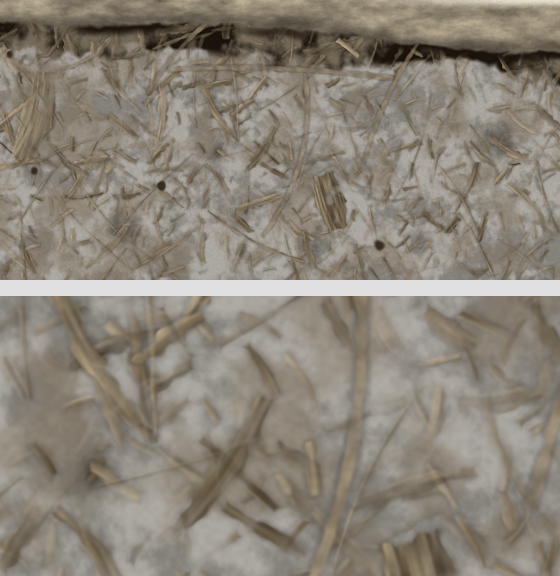
Top, the full canvas; bottom, a detail of the centre.
Reproduce this texture procedurally as a Shadertoy shader.

```glsl
const float SOFT = 0.0035;
const vec3 STRAW = vec3(0.61, 0.545, 0.44);
const vec3 BARK = vec3(0.25, 0.205, 0.14);
const vec3 FELT_LIGHT = vec3(0.67, 0.655, 0.63);
const vec3 FELT_SHADE = vec3(0.52, 0.505, 0.48);
const vec3 STAIN = vec3(0.5, 0.455, 0.38);
const vec3 GAP_DARK = vec3(0.1, 0.075, 0.045);
const vec3 BOARD = vec3(0.545, 0.505, 0.43);
const vec3 CREAM = vec3(0.9, 0.87, 0.8);

float hash(vec2 p) {
  vec3 q = fract(p.xyx * 0.1031);
  q += dot(q, q.yzx + 33.33);
  return fract((q.x + q.y) * q.z);
}

vec2 hash2(vec2 p) { return vec2(hash(p + 3.1), hash(p + 9.7)); }

float noise(vec2 p) {
  vec2 i = floor(p), f = fract(p);
  f = f * f * (3.0 - 2.0 * f);
  return mix(mix(hash(i), hash(i + vec2(1, 0)), f.x),
             mix(hash(i + vec2(0, 1)), hash(i + vec2(1, 1)), f.x), f.y);
}

float fbm(vec2 p) {
  float sum = 0.0, amp = 0.5;
  for (int i = 0; i < 5; i++) {
    sum += amp * noise(p);
    p = mat2(1.6, 1.2, -1.2, 1.6) * p + 7.3;
    amp *= 0.5;
  }
  return sum;
}

vec2 rotate(vec2 p, float a) {
  return vec2(cos(a) * p.x + sin(a) * p.y, cos(a) * p.y - sin(a) * p.x);
}

float inside(float d, float blur) { return 1.0 - smoothstep(-blur, blur, d); }

// One tapered, grained splinter with a dark lower side
vec3 splinter(vec3 under, vec2 q, vec2 size, float seed, float opacity) {
  q.y += (hash(vec2(seed, 3)) - 0.5) * 0.25 * q.x * q.x / size.x;
  float taper = 1.0 - 0.4 * abs(q.x) / size.x;
  float edge = max(abs(q.x) - size.x, abs(q.y) - size.y * taper);
  if (edge > 0.02) return under;
  edge += min(0.012, size.y) * (noise(q * 70.0 + seed * 31.0) - 0.5);
  float grain = noise(vec2(q.x * 18.0, q.y * 170.0) + seed * 17.0);
  float tone = 0.6 * hash(vec2(seed, 8)) + 0.8 * grain;
  vec3 tint = mix(BARK, STRAW, clamp(tone, 0.0, 1.12));
  tint *= 1.0 + 0.2 * clamp(q.y / size.y, -1.0, 1.0);
  opacity *= mix(0.45, 1.0, smoothstep(0.1, 0.5, noise(q * 28.0 + seed * 11.0)));
  under *= 1.0 - 0.14 * opacity * inside(edge - 0.005, 0.005);
  return mix(under, tint, opacity * inside(edge, SOFT));
}

// Grid of turned splinters, half buried where the noise is low
vec3 scatter(vec3 col, vec2 p, float cells, vec2 size, float density, float bury) {
  float bare = smoothstep(bury - 0.3, bury + 0.25, noise(p * 8.0 + cells * 5.7));
  for (int k = 0; k < 9; k++) {
    vec2 id = floor(p * cells) + vec2(k % 3 - 1, k / 3 - 1);
    vec2 key = id + cells * 19.0;
    if (hash(key) > density) continue;
    vec2 centre = (id + 0.2 + 0.6 * hash2(key)) / cells;
    vec2 q = rotate(p - centre, 0.1 + 2.6 * hash(key + 21.3));
    vec2 own = size * (0.45 + 0.65 * hash2(key + 5.5)) / cells;
    float opacity = bare * (0.4 + 0.6 * hash(key + 17.2));
    col = splinter(col, q, own, hash(key + 31.7) * 40.0, opacity);
  }
  return col;
}

// Sparse round hollows, as a mask
float spots(vec2 p, float cells, float radius, float blur, float density) {
  vec2 id = floor(p * cells), key = id + cells * 23.0;
  float r = radius * (0.5 + 0.6 * hash(key + 8.8));
  float d = length(p - (id + 0.3 + 0.4 * hash2(key)) / cells);
  return step(hash(key), density) * inside(d - r + 0.6 * r * (noise(p * 50.0) - 0.5), blur);
}

// Long arched stalk from a to b
vec3 stalk(vec3 under, vec2 p, vec2 a, vec2 b, float bend) {
  vec2 ab = b - a;
  float t = clamp(dot(p - a, ab) / dot(ab, ab), 0.0, 1.0);
  vec2 arch = normalize(vec2(-ab.y, ab.x)) * bend * 4.0 * t * (1.0 - t);
  float d = length(p - a - ab * t - arch) - 0.007 + 0.006 * (noise(p * 45.0) - 0.5);
  under *= 1.0 - 0.18 * inside(d - 0.005, 0.005);
  vec3 tint = STRAW * (0.75 + 0.35 * noise(p * 60.0));
  return mix(under, tint, (0.45 + 0.5 * noise(p * 14.0)) * inside(d, SOFT));
}

// Thin pale threads along level lines of warped noise
float threads(vec2 p) {
  float level = noise(p * 22.0 + 1.5 * noise(p * 9.0));
  return inside(abs(level - 0.5), 0.12) * smoothstep(0.35, 0.65, noise(p * 10.0 + 60.0));
}

// Pale felt holding buried straw
vec3 feltGround(vec2 p) {
  float leftness = 1.0 - smoothstep(0.0, 1.7, p.x);
  float lumps = fbm(p * 8.0) + 0.6 * (fbm(p * 38.0) - 0.5);
  vec3 col = mix(FELT_SHADE, FELT_LIGHT, smoothstep(0.28, 0.62, lumps));
  float stain = fbm(p * 11.0 + 31.0) + 0.08 * leftness;
  col = mix(col, STAIN, 0.6 * smoothstep(0.42, 0.7, stain));
  col *= 1.0 - 0.25 * spots(p, 3.0, 0.05, 0.025, 0.4);
  float bury = 0.42 - 0.2 * leftness;
  col = scatter(col, p, 20.0, vec2(0.65, 0.16), 0.6, bury);
  col = scatter(col, p, 12.0, vec2(0.75, 0.14), 0.65, bury);
  col = scatter(col, p, 8.0, vec2(0.75, 0.1), 0.65, bury);
  col = scatter(col, p, 6.0, vec2(0.65, 0.09), 0.5, bury);
  col = scatter(col, p, 5.0, vec2(0.95, 0.022), 0.8, bury - 0.1);
  col = splinter(col, rotate(p - vec2(1.18, 0.28), 1.85), vec2(0.1, 0.055), 6.0, 0.95);
  col = splinter(col, rotate(p - vec2(0.13, 0.58), 1.3), vec2(0.16, 0.06), 9.0, 0.6);
  col = mix(col, FELT_LIGHT * 1.05, 0.4 * threads(p));
  return mix(col, GAP_DARK * 1.6, 0.85 * spots(p, 4.0, 0.02, 0.007, 0.13));
}

// Shadowed crevice full of loose chips
vec3 debris(vec2 p) {
  vec3 col = mix(GAP_DARK, STAIN * 0.9, smoothstep(0.36, 0.62, fbm(p * 9.0)));
  col = scatter(col, p, 7.0, vec2(0.75, 0.17), 0.7, 0.2);
  col = scatter(col, p, 13.0, vec2(0.9, 0.13), 0.8, 0.2);
  return scatter(col, p, 6.5, vec2(0.95, 0.05), 0.7, 0.1);
}

// Rough board with level streaks, brightest at the upper right
vec3 board(vec2 p, float lift) {
  float streak = fbm(p * vec2(9, 24)) + 0.5 * fbm(p * vec2(30, 60)) - 0.75;
  vec3 col = BOARD * (1.0 + 0.7 * streak) * mix(0.75, 1.08, smoothstep(0.0, 0.07, lift));
  return mix(col, CREAM, smoothstep(0.965, 1.0, p.y) * smoothstep(1.2, 1.9, p.x));
}

void mainImage(out vec4 fragColor, in vec2 fragCoord) {
  vec2 p = fragCoord / iResolution.y;
  float wobble = fbm(p * vec2(6, 3)) - 0.5;
  float sag = smoothstep(0.8, 1.9, p.x);
  float heap = p.y - 0.8 + 0.06 * sag - 0.2 * wobble + 0.06 * (noise(p * 25.0) - 0.5);
  float lift = p.y - 0.91 + 0.1 * sag - 0.04 * wobble - 0.03 * (fbm(p * 16.0) - 0.5);

  vec3 col = mix(feltGround(p), debris(p), smoothstep(-0.02, 0.02, heap));
  float crevice = smoothstep(-0.045, -0.005, lift);
  col = mix(col, GAP_DARK, crevice * smoothstep(0.25, 0.6, noise(p * vec2(6, 12))));
  col = stalk(col, p, vec2(0.6, 0.75), vec2(1.4, 0.72), 0.02);
  col = stalk(col, p, vec2(1.09, 0.73), vec2(0.94, 0.16), 0.06);
  col = stalk(col, p, vec2(1.49, 0.84), vec2(1.3, 0.42), -0.02);
  col = stalk(col, p, vec2(0.78, 0.95), vec2(0.53, 0.67), -0.02);
  col = mix(col, board(p, lift), smoothstep(-0.008, 0.008, lift));
  fragColor = vec4(col * (0.97 + 0.06 * noise(p * 150.0)), 1.0);
}
```
